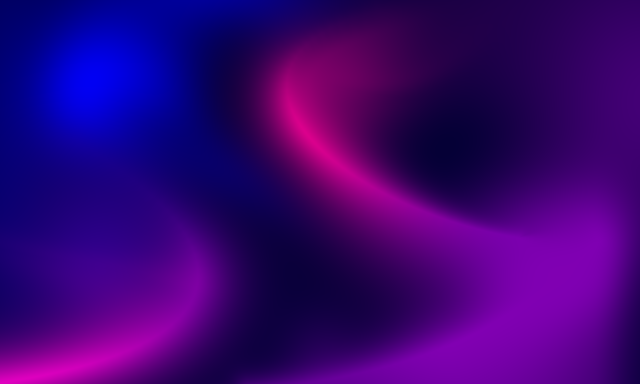
Write a Shadertoy shader that draws this background.

```glsl
const float ASPECT = 5.0 / 3.0;
const int SEGMENTS = 40;
const float FALLOFF = 1.3;

const vec3 NIGHT   = vec3(0.00, 0.0, 0.20);
const vec3 BLUE    = vec3(0.00, 0.0, 1.00);
const vec3 ROYAL   = vec3(0.00, 0.0, 0.68);
const vec3 COBALT  = vec3(0.00, 0.0, 0.46);
const vec3 INDIGO  = vec3(0.19, 0.0, 0.58);
const vec3 DUSK    = vec3(0.14, 0.0, 0.30);
const vec3 VIOLET  = vec3(0.30, 0.0, 0.50);
const vec3 PURPLE  = vec3(0.50, 0.0, 0.70);
const vec3 ORCHID  = vec3(0.52, 0.0, 0.66);
const vec3 MAGENTA = vec3(0.88, 0.0, 0.75);
const vec3 WINE    = vec3(0.42, 0.0, 0.38);
const vec3 PINK    = vec3(0.86, 0.0, 0.55);

// Values at the start, middle and end of a curve
float along(vec3 v, float t) {
    return mix(mix(v.x, v.y, smoothstep(0.0, 0.5, t)), v.z, smoothstep(0.5, 1.0, t));
}

vec3 tint(vec3 a, vec3 b, vec3 c, float t) {
    return mix(mix(a, b, smoothstep(0.0, 0.5, t)), c, smoothstep(0.5, 1.0, t));
}

// Soft ellipse, turned by an angle
float glow(vec2 p, vec2 center, vec2 radius, float angle) {
    float c = cos(angle), s = sin(angle);
    vec2 d = p - center;
    d = vec2(c * d.x + s * d.y, c * d.y - s * d.x) / radius;
    return exp(-dot(d, d));
}

vec2 bezier(vec2 a, vec2 b, vec2 c, vec2 d, float t) {
    float s = 1.0 - t;
    return s * s * s * a + 3.0 * s * s * t * b + 3.0 * s * t * t * c + t * t * t * d;
}

// Distance to a curve, blended position along it, blended side (left > 0)
vec3 ribbon(vec2 p, vec2 a, vec2 b, vec2 c, vec2 d) {
    float nearest = 1e3, total = 0.0, place = 0.0, side = 0.0;
    vec2 from = a;
    for (int i = 1; i <= SEGMENTS; i++) {
        float t = float(i) / float(SEGMENTS);
        vec2 to = bezier(a, b, c, d, t);
        vec2 edge = to - from, rel = p - from;
        float h = clamp(dot(rel, edge) / dot(edge, edge), 0.0, 1.0);
        float dist = length(rel - h * edge);
        float weight = 1.0 / pow(dist * dist + 2e-4, 3.0);
        float turn = (edge.x * rel.y - edge.y * rel.x) / length(edge);
        place += weight * (t - (1.0 - h) / float(SEGMENTS));
        side += weight * turn / (dist + 1e-4);
        total += weight;
        nearest = min(nearest, dist);
        from = to;
    }
    return vec3(nearest, place / total, side / total);
}

// Ribbon opacity with separate widths on its two sides
float sheet(vec3 r, vec3 leftWidth, vec3 rightWidth, vec3 strength) {
    float width = mix(along(rightWidth, r.y), along(leftWidth, r.y),
                      smoothstep(-0.6, 0.6, r.z));
    return along(strength, r.y) * exp(-pow(r.x / width, FALLOFF));
}

void mainImage(out vec4 fragColor, in vec2 fragCoord) {
    vec2 p = fragCoord / iResolution.xy * vec2(ASPECT, 1.0);
    vec3 col = NIGHT;

    // Blue light on the left
    col = mix(col, COBALT, 0.85 * glow(p, vec2(0.0, 0.67), vec2(0.16, 0.60), 0.0));
    col = mix(col, ROYAL, 0.90 * glow(p, vec2(0.56, 1.02), vec2(0.27, 0.12), 0.0));
    col = mix(col, ROYAL, glow(p, vec2(0.35, 0.77), vec2(0.22, 0.27), 0.3));
    col = mix(col, BLUE, glow(p, vec2(0.24, 0.77), vec2(0.14, 0.16), -0.4));

    // Dark folds with a blue tail between them
    col = mix(col, NIGHT, 0.90 * glow(p, vec2(0.64, 0.73), vec2(0.11, 0.19), 0.2));
    col = mix(col, COBALT, 0.80 * glow(p, vec2(0.56, 0.56), vec2(0.24, 0.085), -0.55));
    col = mix(col, NIGHT, 0.90 * glow(p, vec2(0.66, 0.30), vec2(0.30, 0.14), -0.65));

    // Violet haze on the right around a dark hollow
    col = mix(col, DUSK, 0.75 * glow(p, vec2(1.42, 0.91), vec2(0.42, 0.50), 0.0));
    col = mix(col, VIOLET, 0.85 * glow(p, vec2(1.70, 0.74), vec2(0.28, 0.36), 0.0));
    col = mix(col, VIOLET, 0.65 * glow(p, vec2(1.42, 0.42), vec2(0.27, 0.13), 0.0));
    col = mix(col, NIGHT, 0.95 * glow(p, vec2(1.11, 0.62), vec2(0.20, 0.13), 0.2));

    // Left sheet, hot in the lower corner
    col = mix(col, INDIGO, 0.85 * glow(p, vec2(0.25, 0.33), vec2(0.22, 0.24), 0.0));
    vec3 fold = ribbon(p, vec2(0.20, 0.63), vec2(0.67, 0.35), vec2(0.63, 0.09), vec2(-0.02, 0.0));
    col = mix(col, tint(INDIGO, ORCHID, MAGENTA, fold.y),
              sheet(fold, vec3(0.05, 0.10, 0.08), vec3(0.12, 0.19, 0.085), vec3(0.2, 0.95, 1.0)));

    // Purple wave along the lower right
    float rightFade = 1.0 - 0.75 * smoothstep(1.54, 1.70, p.x);
    vec3 wave = ribbon(p, vec2(0.65, -0.02), vec2(1.13, 0.04), vec2(1.30, 0.13), vec2(1.56, 0.37));
    col = mix(col, VIOLET, 0.35 * glow(p, vec2(0.83, 0.08), vec2(0.11, 0.12), 0.0));
    col = mix(col, PURPLE, rightFade *
              sheet(wave, vec3(0.04, 0.085, 0.13), vec3(0.10, 0.60, 0.15), vec3(0.7, 1.0, 1.0)));
    col = mix(col, PURPLE, rightFade * glow(p, vec2(1.45, 0.29), vec2(0.20, 0.14), 0.2));

    // Pink crescent with a dim inner veil
    vec3 arc = ribbon(p, vec2(0.98, 0.97), vec2(0.48, 0.83), vec2(0.87, 0.46), vec2(1.35, 0.38));
    float inside = smoothstep(-0.04, 0.06, arc.x * arc.z);
    col = mix(col, WINE, 0.85 * inside * glow(p, vec2(0.88, 0.80), vec2(0.20, 0.17), 0.5));
    col = mix(col, tint(PINK, PINK, PURPLE, arc.y),
              sheet(arc, vec3(0.16, 0.085, 0.02), vec3(0.07, 0.085, 0.19), vec3(0.1, 1.0, 0.85)));

    fragColor = vec4(clamp(col, 0.0, 1.0), 1.0);
}
```
